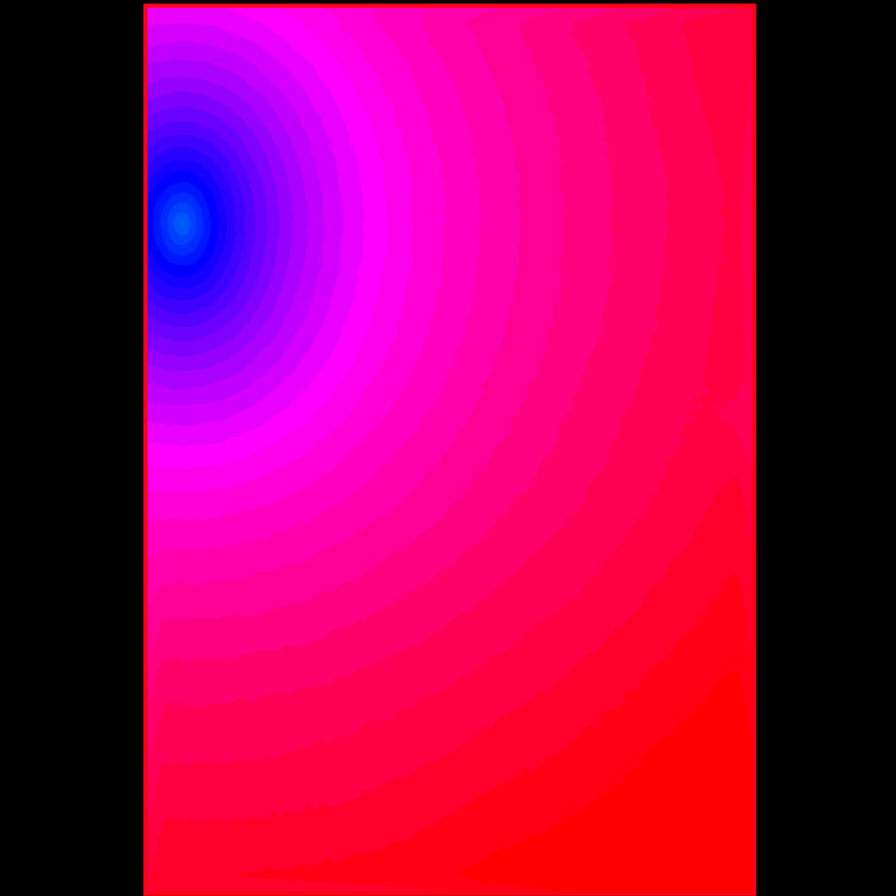
A WebGL 2 fragment shader for this background:

```glsl
#version 300 es
precision highp float;
// A tall panel on black, filled with stepped hue rings around a blue glow.

#define PANEL_MIN vec2(0.160, 0.000)
#define PANEL_MAX vec2(0.844, 0.996)
#define GLOW_CENTER vec2(0.203, 0.750)
#define BORDER 0.0045
#define HUE_STEPS 12.0
#define GLOW_RADIUS 0.12
#define GLOW_SQUASH 0.68
#define EDGE_LIFT 0.10
#define WOBBLE 0.025
#define JITTER 0.012

uniform vec2 u_resolution;
out vec4 fragColor;

float hash(vec2 p) {
    p = fract(p * vec2(0.1031, 0.1137));
    p += dot(p, p.yx + 33.33);
    return fract((p.x + p.y) * p.x * 17.0);
}

float noise(vec2 p) {
    vec2 cell = floor(p);
    vec2 f = fract(p);
    f = f * f * (3.0 - 2.0 * f);
    float low = mix(hash(cell), hash(cell + vec2(1, 0)), f.x);
    float high = mix(hash(cell + vec2(0, 1)), hash(cell + vec2(1, 1)), f.x);
    return mix(low, high, f.y);
}

// Signed distance to the panel, negative inside
float panelDistance(vec2 p) {
    vec2 d = abs(p - 0.5 * (PANEL_MIN + PANEL_MAX)) - 0.5 * (PANEL_MAX - PANEL_MIN);
    return length(max(d, 0.0)) + min(max(d.x, d.y), 0.0);
}

// Distance from the glow: a tall ellipse nearby, a circle far away
float glowDistance(vec2 p) {
    vec2 q = p - GLOW_CENTER;
    q.y *= mix(GLOW_SQUASH, 1.0, smoothstep(0.0, 0.55, length(q)));
    return length(q);
}

// 0 is red, 1 magenta, 2 blue, 3 cyan
vec3 hueColor(float hue) {
    return clamp(vec3(2.0 - hue, hue - 2.0, hue), 0.0, 1.0);
}

float hueField(vec2 p, float inset) {
    float r = glowDistance(p);
    float hue = 1.05 - 1.28 * r + 1.35 * exp(-r / GLOW_RADIUS);

    // Pinker rim and a soft bump on the right side
    float far = smoothstep(0.25, 0.5, r);
    hue += EDGE_LIFT * far * smoothstep(0.025, 0.0, inset);
    vec2 bump = (p - vec2(0.835, 0.53)) / vec2(0.04, 0.05);
    hue += 0.09 * exp(-dot(bump, bump));

    // Broad waves and fine ragged contours
    hue += WOBBLE * far * (noise(p * 9.0) - 0.5);
    hue += JITTER * (noise(p * 128.0) - 0.5);
    return max(hue, 0.0);
}

// Round to whole hue steps with a one-pixel transition
float stepped(float hue) {
    float level = hue * HUE_STEPS;
    float soft = clamp(fwidth(level), 0.001, 0.5);
    float edge = smoothstep(0.5 - soft, 0.5 + soft, fract(level));
    return (floor(level) + edge) / HUE_STEPS;
}

void main() {
    float scale = min(u_resolution.x, u_resolution.y);
    vec2 p = (gl_FragCoord.xy - 0.5 * u_resolution) / scale + 0.5;
    float pixel = 1.0 / scale;
    float d = panelDistance(p);

    vec3 black = vec3(0.0);
    vec3 borderRed = vec3(1.0, 0.0, 0.08);
    vec3 rings = hueColor(stepped(hueField(p, -d)));

    // Border over the rings, then the panel over black
    float border = smoothstep(-pixel, pixel, d + BORDER);
    vec3 color = mix(rings, borderRed, border);
    color = mix(color, black, smoothstep(-pixel, pixel, d));
    fragColor = vec4(color, 1.0);
}
```
